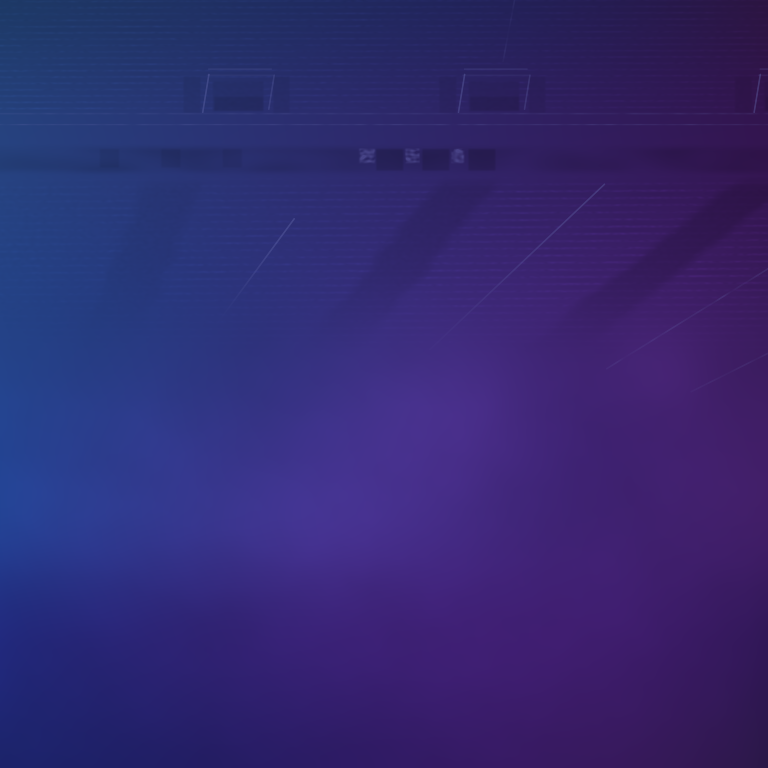
This background is drawn by a WebGL 1 fragment shader. Its source:

```glsl
precision highp float;
// Dim stadium stands behind blue and violet haze. A smooth colour field is built
// from six horizontal gradients; seat rows, aisles, gates and rails are drawn over
// its upper half, and soft glows with gradient noise form the drifting haze.
uniform vec2 u_resolution;

const float UPPER_PITCH = 0.0082;   // spacing of seat rows
const float LOWER_PITCH = 0.0093;
const float ROW_GAIN = 0.085;
const float AISLE_SHADE = 0.045;
const float HAZE_GAIN = 0.11;
const float RAIL_WIDTH = 0.001;
const vec3 RAIL_COLOR = vec3(0.38, 0.40, 0.66);
const vec3 WINDOW_COLOR = vec3(0.35, 0.34, 0.62);
const vec3 GLOW_COLOR = vec3(0.045, 0.025, 0.06);

vec2 hashGradient(vec2 cell) {
  vec2 h = vec2(dot(cell, vec2(127.1, 311.7)), dot(cell, vec2(269.5, 183.3)));
  return 2.0 * fract(sin(h) * 43758.5) - 1.0;
}

float gradientNoise(vec2 p) {
  vec2 i = floor(p), f = fract(p);
  vec2 u = f * f * f * (f * (f * 6.0 - 15.0) + 10.0);
  float a = dot(hashGradient(i), f);
  float b = dot(hashGradient(i + vec2(1, 0)), f - vec2(1, 0));
  float c = dot(hashGradient(i + vec2(0, 1)), f - vec2(0, 1));
  float d = dot(hashGradient(i + vec2(1, 1)), f - vec2(1, 1));
  return mix(mix(a, b, u.x), mix(c, d, u.x), u.y);
}

float fbm(vec2 p) {
  float sum = 0.0, gain = 0.5;
  for (int i = 0; i < 4; i++) {
    sum += gain * gradientNoise(p);
    p = p * 2.03 + 7.1;
    gain *= 0.5;
  }
  return sum;
}

// Cubic through four evenly spaced colours.
vec3 gradient4(float x, vec3 a, vec3 b, vec3 c, vec3 d) {
  float t = 3.0 * x, t1 = t - 1.0, t2 = t - 2.0, t3 = t - 3.0;
  return -a * t1 * t2 * t3 / 6.0 + b * t * t2 * t3 / 2.0
       - c * t * t1 * t3 / 2.0 + d * t * t1 * t2 / 6.0;
}

vec3 colorField(vec2 p) {
  vec3 c = gradient4(p.x, vec3(.11, .22, .39), vec3(.12, .18, .38), vec3(.13, .13, .34), vec3(.17, .08, .25));
  vec3 stand = gradient4(p.x, vec3(.15, .26, .50), vec3(.17, .19, .45), vec3(.19, .13, .39), vec3(.20, .08, .31));
  vec3 middle = gradient4(p.x, vec3(.14, .26, .53), vec3(.18, .20, .49), vec3(.24, .15, .46), vec3(.23, .11, .37));
  vec3 glow = gradient4(p.x, vec3(.14, .27, .59), vec3(.22, .20, .54), vec3(.25, .15, .48), vec3(.26, .12, .41));
  vec3 low = gradient4(p.x, vec3(.13, .16, .49), vec3(.20, .13, .45), vec3(.25, .12, .45), vec3(.19, .09, .34));
  vec3 base = gradient4(p.x, vec3(.11, .14, .42), vec3(.15, .11, .39), vec3(.21, .10, .38), vec3(.16, .09, .27));
  c = mix(c, stand, smoothstep(-0.05, 0.2, p.y));
  c = mix(c, middle, smoothstep(0.16, 0.45, p.y));
  c = mix(c, glow, smoothstep(0.4, 0.66, p.y));
  c = mix(c, low, smoothstep(0.64, 0.85, p.y));
  return mix(c, base, smoothstep(0.82, 1.03, p.y));
}

float band(float v, float lo, float hi, float soft) {
  return smoothstep(lo - soft, lo + soft, v) * (1.0 - smoothstep(hi - soft, hi + soft, v));
}

float box(vec2 p, vec2 lo, vec2 hi) {
  return band(p.x, lo.x, hi.x, 0.002) * band(p.y, lo.y, hi.y, 0.002);
}

float puff(vec2 p, vec2 center, vec2 radius) {
  vec2 d = (p - center) / radius;
  return exp(-dot(d, d));
}

float rail(vec2 p, vec2 a, vec2 b) {
  vec2 ap = p - a, ab = b - a;
  float d = length(ap - ab * clamp(dot(ap, ab) / dot(ab, ab), 0.0, 1.0));
  return 1.0 - smoothstep(0.3 * RAIL_WIDTH, 1.8 * RAIL_WIDTH, d);
}

// Thin bright ridge on each row, with a shallow trough between.
float seatRow(float y, float pitch) {
  float wave = 0.5 + 0.5 * sin(6.2832 * y / pitch);
  return wave * wave * wave - 0.31;
}

void main() {
  vec2 p = gl_FragCoord.xy / u_resolution;
  p.y = 1.0 - p.y;                  // measured down from the top
  vec3 color = colorField(p);

  // Seat rows, broken up along their length
  float grain = gradientNoise(p * vec2(130.0, 210.0));
  float patches = gradientNoise(p * vec2(14.0, 38.0));
  float wear = clamp(0.65 + 1.3 * grain + 1.1 * patches, 0.0, 1.7);
  float upper = band(p.y, -0.02, 0.145, 0.004);
  float lower = smoothstep(0.225, 0.25, p.y) * (1.0 - smoothstep(0.33, 0.48, p.y));
  float rows = upper * seatRow(p.y + 0.002 * p.x, UPPER_PITCH)
             + lower * (0.3 + 1.5 * p.x) * seatRow(p.y + 0.006 * p.x, LOWER_PITCH);

  // Aisles and gates share one repeating layout
  float shade = 0.0, lines = 0.0, windows = 0.0, clearing = 0.0;
  for (int i = 0; i < 3; i++) {
    float n = float(i);
    float center = 0.225 + 0.383 * n - (0.4 + 0.43 * n) * (p.y - 0.24) + 0.012 * patches;
    float aisle = band(p.x, center - 0.038, center + 0.038, 0.012) * lower;
    vec2 g = p - vec2(0.267 + 0.307 * n + 0.026 * n * n, 0.0);
    float portal = box(g, vec2(0.01, 0.106), vec2(0.076, 0.145));
    float steps = box(g, vec2(-0.028, 0.1), vec2(-0.006, 0.147)) + box(g, vec2(0.089, 0.1), vec2(0.11, 0.147));
    clearing = max(clearing, max(aisle, max(portal, steps)));
    shade += AISLE_SHADE * (1.0 + n) * aisle + 0.06 * portal + 0.06 * steps;
    shade += 0.08 * box(g, vec2(0.012, 0.126), vec2(0.076, 0.144));
    lines += 0.4 * rail(g, vec2(-0.003, 0.146), vec2(0.005, 0.097));
    lines += 0.28 * rail(g, vec2(0.083, 0.142), vec2(0.09, 0.098));
    lines += 0.18 * rail(g, vec2(0.005, 0.09), vec2(0.086, 0.09));
    lines += 0.1 * rail(g, vec2(0.003, 0.098), vec2(0.088, 0.098));
    float left = 0.468 + 0.06 * n;
    float pane = box(p, vec2(left, 0.194), vec2(left + 0.02 - 0.002 * n, 0.212));
    windows += pane * (0.7 + 2.0 * grain);
    shade += 0.12 * box(p, vec2(left + 0.022, 0.194), vec2(left + 0.057, 0.222));
    shade += 0.06 * box(p, vec2(0.13 + 0.08 * n, 0.194), vec2(0.155 + 0.08 * n, 0.218));
  }
  shade += (0.08 + 0.12 * patches) * band(p.y, 0.192, 0.224, 0.006);
  float texture = 0.035 * grain * (upper + lower);
  color *= 1.0 + ROW_GAIN * rows * wear * (1.0 - 0.85 * clearing) + texture - shade;

  // Balcony edges and long sloping handrails
  float gaps = clamp(0.65 + 1.3 * gradientNoise(p * 55.0), 0.1, 1.0);
  lines += gaps * (0.18 * band(p.y, 0.147, 0.149, 0.001) + 0.28 * band(p.y, 0.1615, 0.163, 0.001));
  lines += 0.42 * rail(p, vec2(0.383, 0.285), vec2(0.28, 0.425)) * (1.0 - smoothstep(0.29, 0.43, p.y));
  lines += 0.38 * rail(p, vec2(0.787, 0.24), vec2(0.56, 0.455)) * (1.0 - smoothstep(0.25, 0.5, p.y));
  lines += gaps * 0.24 * rail(p, vec2(1.0, 0.35), vec2(0.79, 0.48));
  lines += gaps * 0.16 * rail(p, vec2(1.0, 0.46), vec2(0.9, 0.51));
  lines += gaps * 0.13 * rail(p, vec2(0.67, 0.0), vec2(0.655, 0.08));
  color = mix(color, RAIL_COLOR, clamp(lines, 0.0, 0.6));
  color = mix(color, WINDOW_COLOR, clamp(0.5 * windows, 0.0, 0.6));

  // Haze glows below the stands, with a darker hollow on the right
  float glow = puff(p, vec2(0.56, 0.54), vec2(0.14, 0.12)) + 0.8 * puff(p, vec2(0.42, 0.69), vec2(0.14, 0.11))
             + 0.6 * puff(p, vec2(0.86, 0.48), vec2(0.06, 0.06)) - 0.4 * puff(p, vec2(0.76, 0.6), vec2(0.1, 0.1));
  float haze = fbm(p * vec2(6.5, 7.0) + 2.4);
  color += GLOW_COLOR * glow;
  color *= 1.0 + HAZE_GAIN * haze * smoothstep(0.25, 0.6, p.y);
  gl_FragColor = vec4(color, 1.0);
}
```
